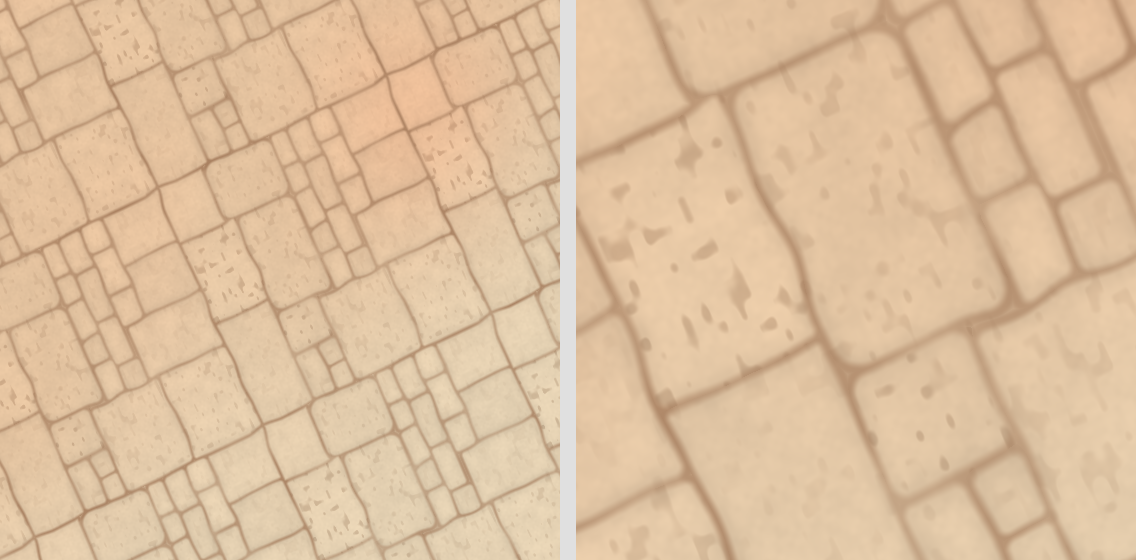
Left: the whole. Right: its middle third, enlarged.
Give the GLSL for this texture, as a WebGL 1 fragment shader.

```glsl
precision highp float;
// Worn sandstone paving: one slanted cell of rounded rectangular stones, repeated
// on a skewed lattice. Each stone is a box distance; the nearest one gives joints,
// tint and pits, and broad washes of colour drift over the whole floor.

uniform vec2 u_resolution;

const vec2 CELL_ORIGIN = vec2(0.280, 0.6615);   // a lattice corner on the canvas
const vec2 CELL_ACROSS = vec2(0.4076, 0.2005);  // lattice step along a course
const vec2 CELL_DOWN = vec2(0.1875, -0.4245);   // lattice step to the next course
const float JOINT_HALF = 0.0055;                // in cell units
const float JOINT_SOFT = 0.0065;
const float WOBBLE = 0.016;
const float PIT_DEPTH = 0.14;
const vec3 SAND = vec3(0.895, 0.765, 0.625);
const vec3 PALE = vec3(0.895, 0.820, 0.700);
const vec3 PEACH = vec3(0.930, 0.730, 0.580);
const vec3 JOINT = vec3(0.640, 0.475, 0.350);

// Nearest stone found so far
float nearDist = 1e3;
float nearPits = 0.0;
vec2 nearCentre = vec2(0.0);

float hash(vec2 p) {
  vec3 q = fract(vec3(p.xyx) * 0.1031);
  q += dot(q, q.yzx + 33.33);
  return fract((q.x + q.y) * q.z);
}

// Value noise that wraps after 'period' lattice steps
float noise(vec2 p, vec2 period) {
  vec2 i = floor(p), f = fract(p);
  f = f * f * (3.0 - 2.0 * f);
  vec2 a = mod(i, period), b = mod(i + 1.0, period);
  return mix(mix(hash(a), hash(vec2(b.x, a.y)), f.x),
             mix(hash(vec2(a.x, b.y)), hash(b), f.x), f.y);
}

float cellNoise(vec2 cell, vec2 period) {
  return noise(cell * period, period);
}

// One stone: box = left, top, right, bottom in cell units
void stone(vec2 p, vec4 box, float radius, float pits) {
  vec2 centre = 0.5 * (box.xy + box.zw);
  vec2 q = abs(p - centre) - 0.5 * (box.zw - box.xy) + radius;
  float d = length(max(q, 0.0)) + min(max(q.x, q.y), 0.0) - radius;
  if (d < nearDist) {
    nearDist = d;
    nearPits = pits;
    nearCentre = centre;
  }
}

// Three small cobbles stacked from the top of the cell
void cobbles(vec2 p, vec2 span, vec3 ends) {
  float top = 0.0;
  for (int i = 0; i < 3; i++) {
    stone(p, vec4(span.x, top, span.y, ends[i]), 0.020, 0.2);
    top = ends[i];
  }
}

void layStones(vec2 p) {
  // Left column
  stone(p, vec4(0.0, 0.0, 0.20, 0.228), 0.008, 0.1);
  stone(p, vec4(0.0, 0.228, 0.235, 0.57), 0.014, 1.0);
  stone(p, vec4(0.0, 0.57, 0.232, 1.0), 0.012, 0.25);
  // Rounded slabs
  stone(p, vec4(0.20, 0.0, 0.487, 0.238), 0.045, 0.45);
  stone(p, vec4(0.235, 0.238, 0.485, 0.635), 0.040, 0.5);
  // Lower course
  stone(p, vec4(0.232, 0.635, 0.41, 0.81), 0.028, 0.9);
  stone(p, vec4(0.232, 0.81, 0.33, 1.0), 0.018, 0.3);
  stone(p, vec4(0.33, 0.81, 0.41, 0.905), 0.018, 0.3);
  stone(p, vec4(0.33, 0.905, 0.41, 1.0), 0.018, 0.3);
  stone(p, vec4(0.41, 0.65, 0.71, 1.0), 0.022, 0.4);
  stone(p, vec4(0.71, 0.65, 1.0, 1.0), 0.015, 0.6);
  // Right column
  stone(p, vec4(0.76, 0.0, 1.0, 0.213), 0.012, 0.2);
  stone(p, vec4(0.76, 0.213, 1.0, 0.42), 0.015, 0.15);
  stone(p, vec4(0.672, 0.42, 1.0, 0.65), 0.020, 0.2);
  // Cobble strip
  cobbles(p, vec2(0.487, 0.565), vec3(0.14, 0.25, 0.40));
  cobbles(p, vec2(0.565, 0.658), vec3(0.16, 0.36, 0.55));
  cobbles(p, vec2(0.658, 0.76), vec3(0.12, 0.29, 0.42));
  stone(p, vec4(0.485, 0.40, 0.565, 0.51), 0.020, 0.2);
  stone(p, vec4(0.485, 0.51, 0.57, 0.65), 0.020, 0.2);
  stone(p, vec4(0.57, 0.55, 0.672, 0.65), 0.018, 0.2);
}

void main() {
  vec2 uv = gl_FragCoord.xy / u_resolution.y;

  // Canvas to lattice, with slightly uneven edges
  vec2 r = uv - CELL_ORIGIN;
  float det = CELL_ACROSS.x * CELL_DOWN.y - CELL_ACROSS.y * CELL_DOWN.x;
  vec2 st = vec2(r.x * CELL_DOWN.y - r.y * CELL_DOWN.x,
                 CELL_ACROSS.x * r.y - CELL_ACROSS.y * r.x) / det;
  vec2 wobble = vec2(cellNoise(st, vec2(11.0)), cellNoise(st + 0.37, vec2(13.0)));
  vec2 p = fract(st + WOBBLE * (wobble - 0.5));
  layStones(p);

  // Broad washes of colour
  float drift = noise(uv * 3.5 + 4.0, vec2(64.0));
  float pale = smoothstep(0.45, 1.25, 0.65 * uv.x + 0.85 * (1.0 - uv.y) + 0.3 * (drift - 0.5));
  vec2 blush = (uv - vec2(0.73, 0.80)) / vec2(0.17, 0.20);
  float peach = 0.75 * exp(-dot(blush, blush)) + 0.3 * smoothstep(0.55, 0.9, drift) * (1.0 - pale);
  vec3 color = mix(mix(SAND, PALE, pale), PEACH, peach);

  // Stone tint, mottling, grain and pits
  float tint = hash(nearCentre * 91.0) - 0.5;
  float mottle = cellNoise(st, vec2(17.0)) + 0.6 * cellNoise(st, vec2(41.0)) - 0.8;
  float grain = cellNoise(st, vec2(110.0)) - 0.5;
  color *= 1.0 + 0.035 * tint + 0.035 * mottle + 0.025 * grain;
  float pits = smoothstep(0.66, 0.90, cellNoise(st, vec2(68.0, 42.0)));
  color *= 1.0 - PIT_DEPTH * nearPits * pits * vec3(0.8, 1.0, 1.15);

  // Joints: dark rim, lighter mortar in open corners, deeper on the long lines
  float soft = max(JOINT_SOFT, 2.5 / u_resolution.y);
  float rim = smoothstep(-JOINT_HALF - soft, -JOINT_HALF + soft, nearDist);
  float mortar = smoothstep(0.003, 0.014, nearDist);
  vec2 border = min(p, 1.0 - p);
  float longLine = 1.0 - smoothstep(0.008, 0.022, min(border.x, border.y));
  float wear = 0.75 + 0.5 * (noise(uv * 24.0, vec2(64.0)) - 0.5);
  float depth = mix(0.68, 0.88, longLine) * wear * (1.0 - 0.5 * mortar);
  float halo = smoothstep(-0.035, 0.0, nearDist);
  color *= 1.0 - 0.05 * halo;
  color = mix(color, JOINT, rim * depth);

  gl_FragColor = vec4(color, 1.0);
}
```
